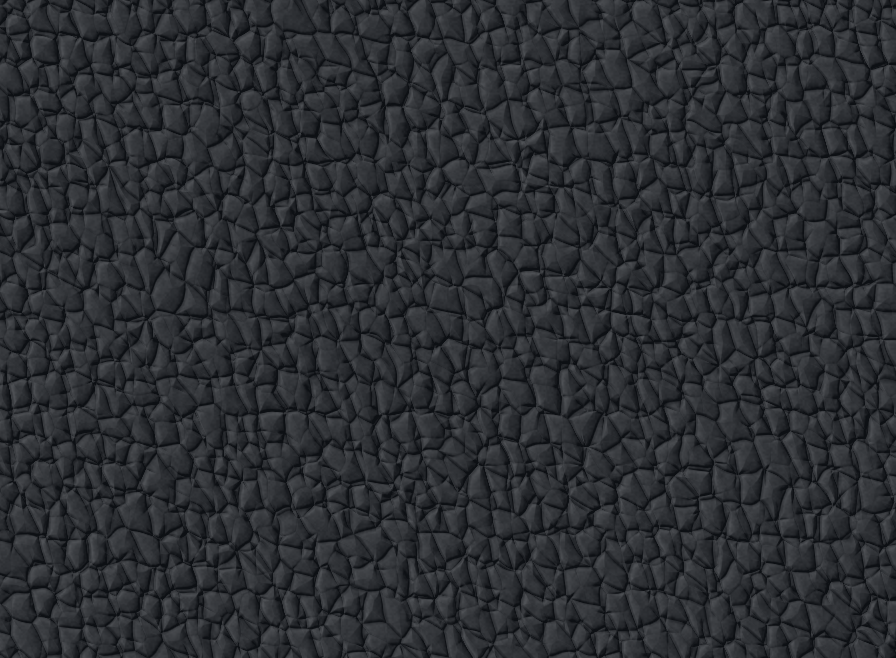
Write a Shadertoy shader that draws this texture.

```glsl
// Dark charcoal pebbled leather with fine branching creases, lit from the upper left.

#define PEBBLE_ROWS 23.5
#define WRINKLE_ROWS 29.0
#define CELL_JITTER 0.78
#define WARP_AMOUNT 0.13
#define PEBBLE_STRETCH vec2(1.12, 0.90)
#define WRINKLE_DEPTH 0.55
#define RELIEF_LIGHT 0.032
#define CREASE_DARKNESS 0.085
#define GRAIN_AMOUNT 0.05
#define BASE_TONE 0.204
#define LEATHER_TINT vec3(-0.009, 0.001, 0.017)

float hash(vec2 p) {
    return fract(sin(dot(p, vec2(127.1, 311.7))) * 43758.5453);
}

vec2 hash2(vec2 p) {
    return vec2(hash(p), hash(p + vec2(37.3, 17.9)));
}

float noise(vec2 p) {
    vec2 cell = floor(p), f = fract(p);
    f = f * f * (3.0 - 2.0 * f);
    float bottom = mix(hash(cell), hash(cell + vec2(1, 0)), f.x);
    float top = mix(hash(cell + vec2(0, 1)), hash(cell + vec2(1, 1)), f.x);
    return mix(bottom, top, f.y);
}

vec2 seedOffset(vec2 cell) {
    return 0.5 + CELL_JITTER * (hash2(cell) - 0.5);
}

// Distance to the nearest border between irregular cells.
float borderDistance(vec2 p) {
    // Staggered rows keep the borders from lining up with the grid.
    p.y += 0.5 * mod(floor(p.x), 2.0) * 0.0;
    vec2 cell = floor(p), f = fract(p);
    vec2 nearest = vec2(0.0), nearestCell = vec2(0.0);
    float best = 8.0;
    for (int y = -1; y <= 1; y++)
    for (int x = -1; x <= 1; x++) {
        vec2 neighbour = vec2(x, y);
        vec2 toSeed = neighbour + seedOffset(cell + neighbour) - f;
        float d = dot(toSeed, toSeed);
        if (d < best) {
            best = d;
            nearest = toSeed;
            nearestCell = neighbour;
        }
    }
    float border = 8.0;
    for (int y = -2; y <= 2; y++)
    for (int x = -2; x <= 2; x++) {
        vec2 neighbour = nearestCell + vec2(x, y);
        vec2 toSeed = neighbour + seedOffset(cell + neighbour) - f;
        vec2 across = toSeed - nearest;
        if (dot(across, across) > 0.0001)
            border = min(border, dot(0.5 * (toSeed + nearest), normalize(across)));
    }
    return border;
}

// Bends the creases and leans them down to the right.
vec2 grainSpace(vec2 uv, float rows, float lean) {
    vec2 p = vec2(uv.x + lean * uv.y, uv.y) * PEBBLE_STRETCH * rows;
    vec2 bend = vec2(noise(p * 1.4), noise(p * 1.4 + 41.0)) - 0.5;
    vec2 drift = vec2(noise(p * 0.3 + 9.0), noise(p * 0.3 + 73.0)) - 0.5;
    return p + 2.0 * WARP_AMOUNT * bend + 0.5 * drift;
}

// Returns relief height in x and crease darkness in y.
vec2 leather(vec2 uv) {
    float pebble = borderDistance(grainSpace(uv, PEBBLE_ROWS, 0.34));
    float wrinkle = borderDistance(grainSpace(uv + 5.3, WRINKLE_ROWS, 0.12));

    // Wrinkles gather around the pebbles and fade over their crowns.
    float gather = mix(1.0, 0.25, smoothstep(0.10, 0.32, pebble));
    gather *= WRINKLE_DEPTH * smoothstep(0.1, 0.5, noise(uv * 28.0 + 3.0));

    float height = 1.0 - exp(-4.2 * pebble);
    height -= gather * exp(-9.0 * wrinkle);
    height += 0.10 * noise(uv * 85.0);

    float crease = 1.0 - smoothstep(0.0, 0.11, pebble);
    crease = max(crease, 1.7 * gather * (1.0 - smoothstep(0.0, 0.12, wrinkle)));
    return vec2(height, crease);
}

void mainImage(out vec4 fragColor, in vec2 fragCoord) {
    vec2 uv = fragCoord / iResolution.y;

    // Slope of the relief, in heights per pebble.
    float stepSize = 0.0018;
    vec2 surface = leather(uv);
    vec2 slope = vec2(leather(uv + vec2(stepSize, 0.0)).x,
                      leather(uv + vec2(0.0, stepSize)).x) - surface.x;
    slope /= stepSize * PEBBLE_ROWS;
    float light = clamp(dot(slope, vec2(0.80, -0.56)), -3.2, 3.2);

    // Fine pores and slow changes of tone.
    float grain = 0.6 * noise(uv * 330.0) + 0.4 * noise(uv * 170.0 + 11.0) - 0.5;
    float patches = noise(uv * 4.0 + 2.0) - 0.5;

    float tone = BASE_TONE + RELIEF_LIGHT * light;
    tone -= CREASE_DARKNESS * surface.y;
    tone += GRAIN_AMOUNT * grain + 0.012 * patches;
    tone = clamp(tone, 0.06, 0.32);

    fragColor = vec4(tone + LEATHER_TINT, 1.0);
}
```
